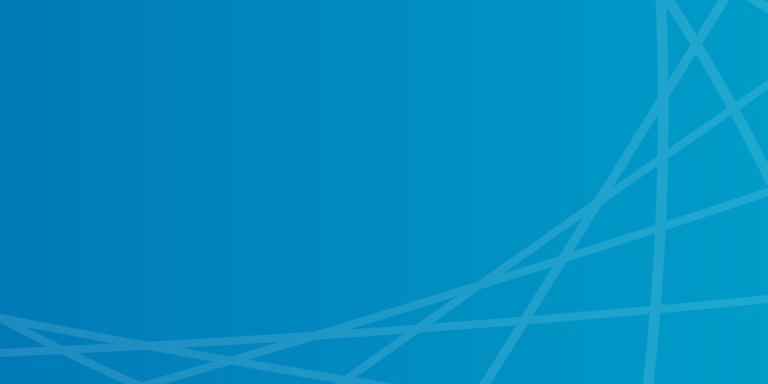
Give the GLSL for this background, as a WebGL 1 fragment shader.

```glsl
precision highp float;
uniform vec2 u_resolution;

#define LEFT_BLUE vec3(0.0, 0.478, 0.718)
#define RIGHT_CYAN vec3(0.0, 0.615, 0.787)
#define RIBBON_TINT vec3(1.0)
#define RIBBON_ALPHA 0.12
#define WIDE 0.0138
#define MEDIUM 0.0122
#define NARROW 0.0104

// Coverage of a bowed ribbon through a and b; bend is its offset at mid span
float ribbon(vec2 p, vec2 a, vec2 b, float bend, float halfWidth) {
  vec2 span = b - a;
  float len = length(span);
  vec2 along = span / len;
  vec2 normal = vec2(-along.y, along.x);
  float t = dot(p - a, along) / len;
  float slope = 4.0 * bend * (1.0 - 2.0 * t) / len;
  float offset = dot(p - a, normal) - 4.0 * bend * t * (1.0 - t);
  float dist = abs(offset) / sqrt(1.0 + slope * slope);
  float soft = 0.8 / u_resolution.y;
  return 1.0 - smoothstep(halfWidth - soft, halfWidth + soft, dist);
}

// Fan of ribbons sweeping around the lower right
float ribbonFan(vec2 p) {
  float steep = ribbon(p, vec2(1.721, 1.0), vec2(1.688, 0.0), 0.019, WIDE);
  steep = max(steep, ribbon(p, vec2(1.885, 1.0), vec2(1.263, 0.0), 0.0, MEDIUM));
  steep = max(steep, ribbon(p, vec2(1.740, 1.0), vec2(2.0, 0.544), 0.008, WIDE));
  steep = max(steep, ribbon(p, vec2(1.966, 1.0), vec2(2.0, 0.979), 0.0, MEDIUM));

  float shallow = ribbon(p, vec2(2.0, 0.779), vec2(0.885, 0.0), -0.003, NARROW);
  shallow = max(shallow, ribbon(p, vec2(2.0, 0.5), vec2(0.391, 0.0), 0.009, NARROW));
  shallow = max(shallow, ribbon(p, vec2(2.0, 0.221), vec2(0.0, 0.081), 0.013, NARROW));
  shallow = max(shallow, ribbon(p, vec2(0.0, 0.172), vec2(0.964, 0.0), -0.004, NARROW));
  shallow = max(shallow, ribbon(p, vec2(0.0, 0.172), vec2(0.352, 0.0), -0.004, NARROW));
  return max(steep, shallow);
}

void main() {
  vec2 uv = gl_FragCoord.xy / u_resolution;
  vec2 p = uv * vec2(2.0, 1.0);

  // Horizontal gradient with translucent ribbons on top
  vec3 color = mix(LEFT_BLUE, RIGHT_CYAN, uv.x);
  color = mix(color, RIBBON_TINT, RIBBON_ALPHA * ribbonFan(p));
  gl_FragColor = vec4(color, 1.0);
}
```
